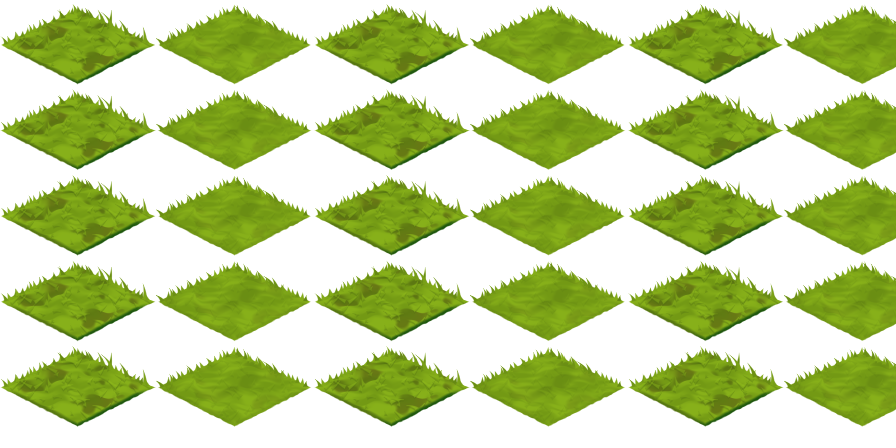
Write a WebGL 1 fragment shader that draws this pattern.

```glsl
precision highp float;
// Isometric grass tiles: diamonds of turf on white, six across and five down.
// Columns alternate between rough, shaded turf and smooth, pale turf. Each tile
// is a diamond with noise shading, scattered strokes and a fringe of blades.

uniform vec2 u_resolution;

// Layout, in units of the canvas height
const vec2 PITCH = vec2(0.3503, 0.1911);
const vec2 FIRST_CENTER = vec2(0.1730, 0.8997);
const float HALF_WIDTH = 0.171;
const float ROWS = 5.0;

// Diamond heights, in units of the tile half width
const float TOP = 0.46;
const float BOTTOM = 0.51;

const vec3 LIGHT = vec3(0.53, 0.69, 0.10);
const vec3 MID = vec3(0.45, 0.60, 0.08);
const vec3 DARK = vec3(0.31, 0.43, 0.06);
const vec3 EARTH = vec3(0.38, 0.39, 0.08);
const vec3 SHADOW = vec3(0.06, 0.29, 0.05);

float hash(vec2 p) {
  return fract(sin(dot(p, vec2(127.1, 311.7))) * 43758.5453);
}

float noise(vec2 p) {
  vec2 i = floor(p);
  vec2 f = fract(p);
  f = f * f * (3.0 - 2.0 * f);
  float low = mix(hash(i), hash(i + vec2(1.0, 0.0)), f.x);
  float high = mix(hash(i + vec2(0.0, 1.0)), hash(i + 1.0), f.x);
  return mix(low, high, f.y);
}

// Coverage of a tapering blade that bends sideways towards its tip
float blade(vec2 p, vec2 base, vec2 reach, float width, float bend, float blur) {
  float len = length(reach);
  vec2 dir = reach / len;
  vec2 d = p - base;
  float t = dot(d, dir) / len;
  float side = dot(d, vec2(-dir.y, dir.x)) - bend * t * t * len;
  float dist = max(abs(side) - width * (1.0 - t), (abs(t - 0.5) - 0.5) * len);
  return 1.0 - smoothstep(-blur, blur, dist);
}

// Positive inside the diamond, falling to zero on its edges
float diamondDepth(vec2 p) {
  return 1.0 - abs(p.x) - abs(p.y) / (p.y > 0.0 ? TOP : BOTTOM);
}

// Short curved strokes, one in each cell of a jittered grid
vec3 addStrokes(vec3 color, vec2 p, float seed, float strength, float blur) {
  vec2 cellSize = vec2(0.17, 0.10);
  vec2 home = floor(p / cellSize);
  for (int j = -1; j <= 1; j++) {
    for (int i = -1; i <= 1; i++) {
      vec2 cell = home + vec2(float(i), float(j));
      float a = hash(cell + seed);
      float b = hash(cell + seed + 17.3);
      vec2 base = (cell + vec2(a, b)) * cellSize;
      vec2 reach = vec2(mix(-0.15, 0.15, b), mix(0.03, 0.09, a));
      float bend = mix(-0.5, 0.5, hash(cell + seed + 5.9));
      float shade = blade(p + vec2(0.0, 0.025), base, reach, 0.022, bend, blur);
      float lit = blade(p, base, reach, 0.024, bend, blur);
      color = mix(color, DARK, shade * strength * 0.6);
      color = mix(color, mix(MID, LIGHT * 1.06, a), lit * strength);
    }
  }
  return color;
}

// Turf surface: broad patches, slanting streaks, strokes and a shaded lower rim
vec3 turf(vec2 p, float seed, float rough, float blur) {
  vec2 warped = p + 0.12 * noise(p * 5.0 + seed);
  float patches = noise(warped * vec2(4.0, 8.0) + seed);
  float streaks = noise(vec2(warped.x * 6.0 + p.y * 5.0, warped.y * 24.0) + seed);
  vec3 color = mix(MID, LIGHT, smoothstep(0.25, 0.75, 0.5 * (patches + streaks)));
  float hollow = smoothstep(0.58, 0.85, noise(warped * vec2(5.0, 13.0) + seed + 31.0));
  color = mix(color, mix(DARK, EARTH, patches), hollow * mix(0.25, 0.75, rough));
  color = addStrokes(color, p, seed, mix(0.25, 0.6, rough), blur);
  float rim = 1.0 - smoothstep(0.01, 0.11, diamondDepth(p) - 0.05 * streaks);
  rim *= smoothstep(0.0, 0.12, -p.y);
  vec3 rimColor = mix(DARK, SHADOW, rough * smoothstep(-0.25, 0.1, p.x));
  return mix(color, rimColor, rim * mix(0.25, 0.85, rough));
}

// Blades along the two upper edges, longest on the right of rough tiles
vec4 addFringe(vec4 grass, vec2 p, float seed, float rough, float blur) {
  for (int i = 0; i < 36; i++) {
    float n = float(i);
    float a = hash(vec2(n, seed));
    float b = hash(vec2(n, seed + 9.0));
    float x = ((n + 0.2 + 0.6 * a) / 18.0 - 1.0) * 0.95;
    float tall = step(0.45, b) * smoothstep(0.1, 0.4, x);
    float len = mix(0.07, 0.11, b) + tall * mix(0.04, 0.10, rough);
    vec2 base = vec2(x, TOP * (1.0 - abs(x)) - 0.025);
    vec2 reach = len * vec2(mix(-0.45, 0.35, a), 1.0);
    float cover = blade(p, base, reach, 0.03, mix(-0.2, 0.5, b), blur);
    vec3 color = mix(mix(DARK, MID, 0.6), LIGHT, hash(vec2(seed, n)));
    grass = mix(grass, vec4(color, 1.0), cover);
  }
  return grass;
}

void main() {
  vec2 uv = gl_FragCoord.xy / u_resolution.y;
  vec2 grid = vec2(uv.x - FIRST_CENTER.x, FIRST_CENTER.y - uv.y) / PITCH;
  vec2 tile = floor(grid + 0.5);
  vec2 p = (grid - tile) * PITCH * vec2(1.0, -1.0) / HALF_WIDTH;
  float blur = 0.8 / (u_resolution.y * HALF_WIDTH);

  // Even columns are rough, odd columns smooth
  float rough = 1.0 - mod(tile.x, 2.0);
  float seed = 3.0 + 8.0 * rough;

  float ragged = 0.03 * (noise(p * 22.0 + seed) - 0.5);
  float body = smoothstep(-blur, blur, (diamondDepth(p) + ragged) * 0.45);
  vec4 grass = vec4(turf(p, seed, rough, blur), body);
  grass = addFringe(grass, p, seed, rough, blur);

  float inRows = step(0.0, tile.y) * step(tile.y, ROWS - 1.0);
  gl_FragColor = vec4(mix(vec3(1.0), grass.rgb, grass.a * inRows), 1.0);
}
```
